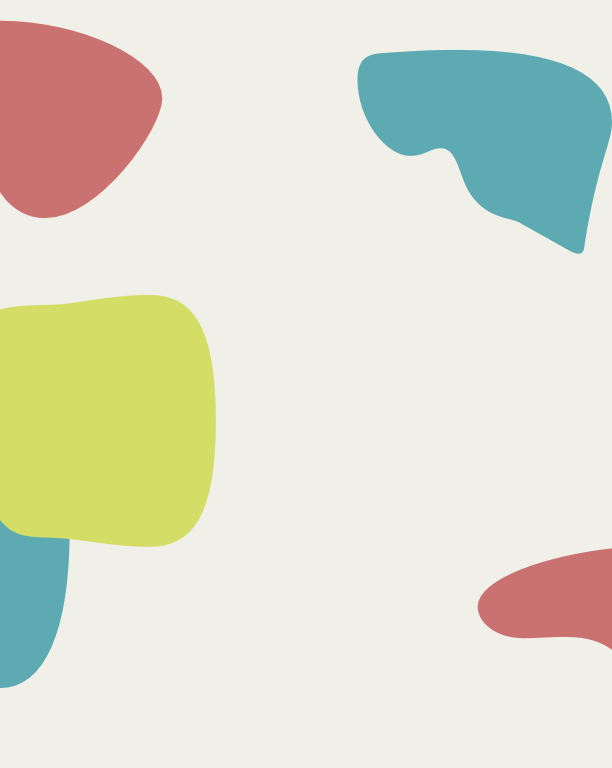
A Shadertoy shader for this background:

```glsl
const vec3 PAPER = vec3(0.941, 0.937, 0.910);
const vec3 LIME  = vec3(0.831, 0.867, 0.400);
const vec3 TEAL  = vec3(0.365, 0.667, 0.700);
const vec3 ROSE  = vec3(0.792, 0.447, 0.443);
const float ASPECT = 0.7995;   // canvas width in units of its height
const int CURVE_STEPS = 16;    // segments per curve

// State of the outline being traced around the current point
vec2 point, pen, firstPoint;
float nearestSq, side;

void moveTo(vec2 a) {
    pen = firstPoint = a;
    nearestSq = 1e3;
    side = 1.0;
}

// Updates the distance to the outline and flips the side on each crossing
void lineTo(vec2 b) {
    vec2 edge = b - pen, toPoint = point - pen;
    float along = clamp(dot(toPoint, edge) / max(dot(edge, edge), 1e-9), 0.0, 1.0);
    vec2 gap = toPoint - edge * along;
    nearestSq = min(nearestSq, dot(gap, gap));
    if ((pen.y > point.y) != (b.y > point.y)) {
        float crossX = pen.x + edge.x * toPoint.y / edge.y;
        if (point.x < crossX) side = -side;
    }
    pen = b;
}

// Cubic Bezier from the pen to d
void curveTo(vec2 b, vec2 c, vec2 d) {
    vec2 a = pen;
    for (int i = 1; i <= CURVE_STEPS; i++) {
        float t = float(i) / float(CURVE_STEPS), s = 1.0 - t;
        lineTo(s * s * s * a + 3.0 * s * t * (s * b + t * c) + t * t * t * d);
    }
}

// Closes the outline and lays its colour over the base
vec3 fillShape(vec3 base, vec3 ink) {
    lineTo(firstPoint);
    float signedDist = side * sqrt(nearestSq);
    float coverage = clamp(0.5 - signedDist * iResolution.y, 0.0, 1.0);
    return mix(base, ink, coverage);
}

void traceCornerPebble() {
    moveTo(vec2(-0.05, 0.973));
    lineTo(vec2(0.0, 0.973));
    curveTo(vec2(0.104, 0.973), vec2(0.212, 0.924), vec2(0.212, 0.872));
    curveTo(vec2(0.212, 0.833), vec2(0.130, 0.716), vec2(0.059, 0.716));
    curveTo(vec2(0.033, 0.716), vec2(0.013, 0.730), vec2(0.0, 0.750));
    lineTo(vec2(-0.05, 0.80));
}

void traceHookedBlob() {
    moveTo(vec2(0.501, 0.931));
    // Top and right side
    curveTo(vec2(0.547, 0.934), vec2(0.560, 0.935), vec2(0.599, 0.935));
    curveTo(vec2(0.729, 0.935), vec2(0.7995, 0.904), vec2(0.7995, 0.841));
    curveTo(vec2(0.7995, 0.814), vec2(0.781, 0.789), vec2(0.764, 0.684));
    // Pointed foot
    curveTo(vec2(0.763, 0.668), vec2(0.758, 0.667), vec2(0.745, 0.673));
    lineTo(vec2(0.677, 0.711));
    // Notch and left lobe
    curveTo(vec2(0.664, 0.717), vec2(0.632, 0.716), vec2(0.611, 0.753));
    curveTo(vec2(0.599, 0.776), vec2(0.596, 0.807), vec2(0.576, 0.807));
    curveTo(vec2(0.562, 0.807), vec2(0.555, 0.797), vec2(0.536, 0.797));
    curveTo(vec2(0.503, 0.797), vec2(0.467, 0.846), vec2(0.467, 0.896));
    curveTo(vec2(0.467, 0.922), vec2(0.478, 0.930), vec2(0.501, 0.931));
}

void traceHangingLobe() {
    moveTo(vec2(-0.05, 0.35));
    lineTo(vec2(0.091, 0.35));
    lineTo(vec2(0.091, 0.310));
    curveTo(vec2(0.091, 0.180), vec2(0.059, 0.104), vec2(0.0, 0.104));
    lineTo(vec2(-0.05, 0.104));
}

void traceSoftBlock() {
    moveTo(vec2(-0.05, 0.58));
    lineTo(vec2(0.0, 0.597));
    curveTo(vec2(0.026, 0.604), vec2(0.052, 0.602), vec2(0.081, 0.604));
    curveTo(vec2(0.111, 0.607), vec2(0.150, 0.616), vec2(0.195, 0.616));
    curveTo(vec2(0.251, 0.616), vec2(0.282, 0.577), vec2(0.282, 0.452));
    curveTo(vec2(0.282, 0.327), vec2(0.251, 0.288), vec2(0.195, 0.288));
    curveTo(vec2(0.150, 0.288), vec2(0.111, 0.297), vec2(0.081, 0.299));
    curveTo(vec2(0.046, 0.302), vec2(0.021, 0.296), vec2(0.0, 0.323));
    lineTo(vec2(-0.05, 0.35));
}

void traceSideTongue() {
    moveTo(vec2(0.85, 0.292));
    lineTo(vec2(0.7995, 0.286));
    curveTo(vec2(0.716, 0.277), vec2(0.624, 0.247), vec2(0.624, 0.210));
    curveTo(vec2(0.624, 0.190), vec2(0.647, 0.169), vec2(0.684, 0.169));
    curveTo(vec2(0.727, 0.169), vec2(0.766, 0.178), vec2(0.7995, 0.154));
    lineTo(vec2(0.85, 0.11));
}

void mainImage(out vec4 fragColor, in vec2 fragCoord) {
    point = fragCoord / iResolution.xy * vec2(ASPECT, 1.0);
    vec3 color = PAPER;
    traceCornerPebble(); color = fillShape(color, ROSE);
    traceHookedBlob();   color = fillShape(color, TEAL);
    traceHangingLobe();  color = fillShape(color, TEAL);
    traceSoftBlock();    color = fillShape(color, LIME);
    traceSideTongue();   color = fillShape(color, ROSE);
    fragColor = vec4(color, 1.0);
}
```
